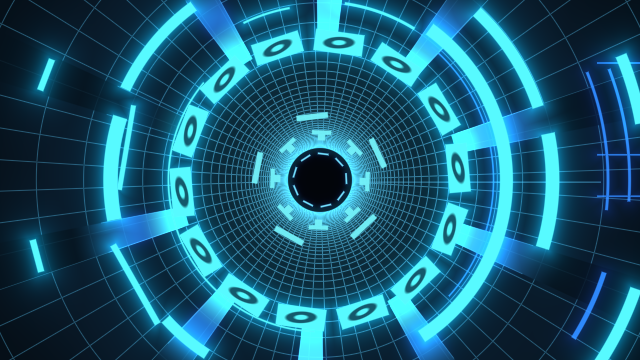
This background is drawn by a Shadertoy shader. Its source:

```glsl
// Glowing cyan tunnel: a polar grid, a dark core, ringed panels, beams and arcs.
#define CYAN vec3(0.34, 0.98, 1.00)
#define BLUE vec3(0.08, 0.25, 0.90)
#define NAVY vec3(0.035, 0.095, 0.150)
#define TEAL vec3(0.040, 0.150, 0.205)
#define GRID_COLOR vec3(0.32, 0.68, 0.84)
#define GRID_SPOKES 64.0
#define GRID_DEPTH 3.94
#define CORE_RADIUS 0.089
#define PANEL_RADIUS 0.385
#define GLOW_FALLOFF 40.0

const float TAU = 6.2831853;

float fill(float d) {
    float px = 0.8 / iResolution.y;
    return 1.0 - smoothstep(-px, px, d);
}

float boxDist(vec2 p, vec2 halfSize) {
    vec2 q = abs(p) - halfSize;
    return length(max(q, 0.0)) + min(max(q.x, q.y), 0.0);
}

vec2 turn(vec2 p, float angle) {
    float c = cos(angle), s = sin(angle);
    return vec2(c * p.x + s * p.y, c * p.y - s * p.x);
}

// Folds the plane into equal sectors: x is radial, y tangential, z the sector index.
vec3 sector(vec2 p, float count, float offsetDeg) {
    float offset = radians(offsetDeg), size = TAU / count;
    float id = floor((atan(p.y, p.x) - offset) / size + 0.5);
    return vec3(turn(p, id * size + offset), id);
}

// Curved band between two angles in degrees.
float arcDist(vec2 p, float fromDeg, float toDeg, float radius, float halfWidth) {
    vec2 q = turn(p, radians(0.5 * (fromDeg + toDeg)));
    float halfLength = radians(0.5 * (toDeg - fromDeg)) * radius;
    return boxDist(vec2(atan(q.y, q.x) * radius, length(p) - radius), vec2(halfLength, halfWidth));
}

// Straight bar lying across the given direction.
float barDist(vec2 p, float angleDeg, float radius, vec2 halfSize) {
    return boxDist(turn(p, radians(angleDeg)) - vec2(radius, 0.0), halfSize);
}

float gridLines(vec2 p, float r) {
    float spoke = abs(sector(p, GRID_SPOKES, 2.0).y);
    float ring = (0.5 - abs(fract(GRID_DEPTH / r) - 0.5)) * r * r / GRID_DEPTH;
    return max(fill(spoke - 0.0011), fill(ring - 0.0011));
}

void mainImage(out vec4 fragColor, in vec2 fragCoord) {
    vec2 p = (fragCoord - 0.5 * iResolution.xy) / iResolution.y;
    float r = max(length(p), 0.001);
    float rightSide = smoothstep(0.1, 0.6, p.x);

    // Tunnel wall and grid
    vec3 col = mix(TEAL, NAVY, smoothstep(0.2, 0.6, r));
    col *= 1.0 - 0.4 * smoothstep(0.7, 1.0, r);
    col = mix(col, GRID_COLOR, gridLines(p, r) * mix(0.75, 0.5, smoothstep(0.25, 0.6, r)));
    col += vec3(0.22, 0.66, 0.72) * 0.85 * exp(-max(r - CORE_RADIUS, 0.0) * 24.0);
    col = mix(col, GRID_COLOR, 0.6 * fill(boxDist(p - vec2(0.45, -0.006), vec2(0.33, 0.0016))));

    // Beams: cyan at the panels, blue further out, then dark struts
    vec3 beam = sector(p, 10.0, 15.0);
    float beamEdge = abs(beam.y) - 0.068 * beam.x;
    float beamMask = fill(beamEdge) * fill(0.385 - r);
    float lit = beam.z == 4.0 ? 0.1 : 1.0;
    float upright = step(0.95, abs(p.y) / r);
    vec3 beamColor = mix(CYAN, vec3(0.13, 0.38, 0.58), smoothstep(0.42, 0.52, r - 0.07 * upright));
    beamColor = mix(NAVY * 0.6, beamColor, lit * (1.0 - smoothstep(0.53, 0.72, r)));
    col = mix(col, beamColor, beamMask * 0.85);
    col += BLUE * 0.25 * lit * exp(-max(beamEdge, 0.0) * 60.0) * exp(-pow((r - 0.53) / 0.06, 2.0));
    col += GRID_COLOR * 0.35 * fill(abs(beamEdge) - 0.001) * fill(0.4 - r) * fill(r - 0.62);

    // Blue rails on the right
    float rails = min(arcDist(p, -6.0, 22.0, 0.80, 0.004), arcDist(p, -32.0, -18.0, 0.83, 0.007));
    rails = min(rails, arcDist(p, -4.0, 21.0, 0.86, 0.004));
    rails = min(rails, arcDist(p, -42.0, 50.0, 0.482, 0.002));
    for (float i = 0.0; i < 3.0; i++)
        rails = min(rails, boxDist(p - vec2(0.83, -0.045 + 0.115 * i + 0.07 * i * (i - 1.0)), vec2(0.06, 0.002)));
    col = mix(col, vec3(0.20, 0.55, 0.92), fill(rails) * 0.8);
    col += BLUE * (0.20 * exp(-max(rails, 0.0) * 45.0)) * rightSide;

    // Large cyan arcs and bars
    float light = arcDist(p, -57.0, 54.0, 0.518, 0.018);
    light = min(light, arcDist(p, 18.5, 47.0, 0.639, 0.016));
    light = min(light, arcDist(p, -17.0, 11.5, 0.646, 0.019));
    light = min(light, arcDist(p, 126.0, 155.0, 0.597, 0.015));
    light = min(light, arcDist(p, 162.5, 191.0, 0.582, 0.020));
    light = min(light, arcDist(p, -138.0, -123.0, 0.577, 0.015));
    light = min(light, arcDist(p, 10.0, 22.5, 0.905, 0.016));
    light = min(light, arcDist(p, -34.0, -19.0, 0.928, 0.016));
    light = min(light, arcDist(p, 58.0, 82.0, 0.495, 0.004));
    light = min(light, arcDist(p, 100.0, 116.0, 0.485, 0.003));
    light = min(light, arcDist(p, 140.0, 268.0, 0.421, 0.0025));
    light = min(light, barDist(p, 170.5, 0.545, vec2(0.007, 0.119)));
    light = min(light, barDist(p, 209.5, 0.589, vec2(0.009, 0.126)));
    light = min(light, barDist(p, 159.0, 0.815, vec2(0.009, 0.046)));
    light = min(light, barDist(p, 195.0, 0.814, vec2(0.009, 0.046)));

    // Ring of panels with oval cutouts
    vec2 panel = sector(p, 14.0, 5.0).xy - vec2(PANEL_RADIUS, 0.0);
    float oval = (length(turn(panel, 0.15) / vec2(0.016, 0.043)) - 1.0) * 0.016;
    float cutout = max(oval, -oval - 0.009);
    float panelShape = boxDist(panel, vec2(0.030, 0.068));
    light = min(light, panelShape);

    // Light and halo
    float halo = max(light, 0.0);
    col += vec3(0.01, 0.46, 0.58) * 0.70 * exp(-halo * GLOW_FALLOFF);
    col += vec3(0.0, 0.05, 0.08) * exp(-halo * 12.0) * smoothstep(0.28, 0.40, r);
    col = mix(col, CYAN, fill(light));
    col = mix(col, vec3(0.05, 0.28, 0.36), fill(max(cutout, panelShape)) * 0.9);

    // Floating bars and T blocks around the core
    vec2 bar = sector(p, 5.0, 25.0).xy;
    vec2 block = sector(p, 8.0, -2.0).xy;
    float inner = boxDist(bar - vec2(0.177, 0.0), vec2(0.008, 0.044));
    inner = min(inner, boxDist(block - vec2(0.132, 0.0), vec2(0.006, 0.027)));
    inner = min(inner, boxDist(block - vec2(0.120, 0.0), vec2(0.010, 0.010)));
    col = mix(col, vec3(0.45, 0.95, 0.98), fill(inner) * 0.95);

    // Dark core with its dashes
    vec3 core = mix(vec3(0.008, 0.018, 0.040), vec3(0.03, 0.15, 0.20), smoothstep(0.060, 0.089, r));
    float dash = boxDist(sector(p, 9.0, 3.0).xy - vec2(0.073, 0.0), vec2(0.0024, 0.015));
    core = mix(core + BLUE * 0.12 * exp(-max(dash, 0.0) * 140.0), vec3(0.45, 0.88, 1.0), fill(dash));
    col = mix(col, core, fill(r - CORE_RADIUS));

    fragColor = vec4(clamp(col, 0.0, 1.0), 1.0);
}
```
